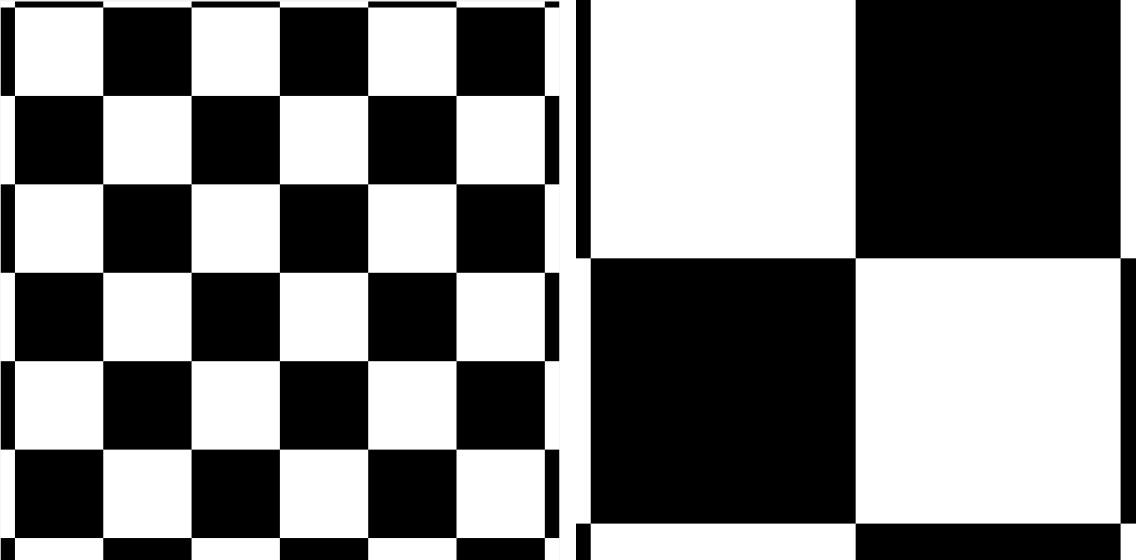
Left: the whole. Right: its middle third, enlarged.
Give the GLSL for this pattern, as a WebGL 1 fragment shader.

```glsl
precision highp float;
// Black and white checkerboard, a little over six squares each way,
// cropped off-centre with a thin pale margin on three sides.
// The squares are the sign of the product of two triangle waves.

uniform vec2 u_resolution;

const vec2 CELL_SIZE = vec2(0.1577, 0.1579);   // share of the canvas
const vec2 GRID_ORIGIN = vec2(0.0267, 0.0392); // corner of a dark square
const vec3 DARK = vec3(0.0);
const vec3 LIGHT = vec3(1.0);
const vec3 MARGIN_COLOR = vec3(0.95);
const float SIDE_MARGIN = 0.0014;
const float TOP_MARGIN = 0.0027;

// Signed distance to the nearest grid line: positive in even cells.
vec2 cellWave(vec2 p) {
  return abs(mod(p - 0.5, 2.0) - 1.0) - 0.5;
}

// Share of light colour, with edges one pixel wide.
float checker(vec2 uv, vec2 pixel) {
  vec2 edge = cellWave((uv - GRID_ORIGIN) / CELL_SIZE) * CELL_SIZE;
  vec2 parity = clamp(2.0 * edge / pixel, -1.0, 1.0);
  return 0.5 - 0.5 * parity.x * parity.y;
}

// Coverage of the area inside the left, right and top margins.
float insideMargin(vec2 uv, vec2 pixel) {
  float side = min(uv.x, 1.0 - uv.x) - SIDE_MARGIN;
  float top = 1.0 - uv.y - TOP_MARGIN;
  vec2 cover = clamp(vec2(side, top) / pixel + 0.5, 0.0, 1.0);
  return cover.x * cover.y;
}

void main() {
  vec2 pixel = 1.0 / u_resolution;
  vec2 uv = gl_FragCoord.xy * pixel;

  vec3 board = mix(DARK, LIGHT, checker(uv, pixel));
  vec3 color = mix(MARGIN_COLOR, board, insideMargin(uv, pixel));
  gl_FragColor = vec4(color, 1.0);
}
```
